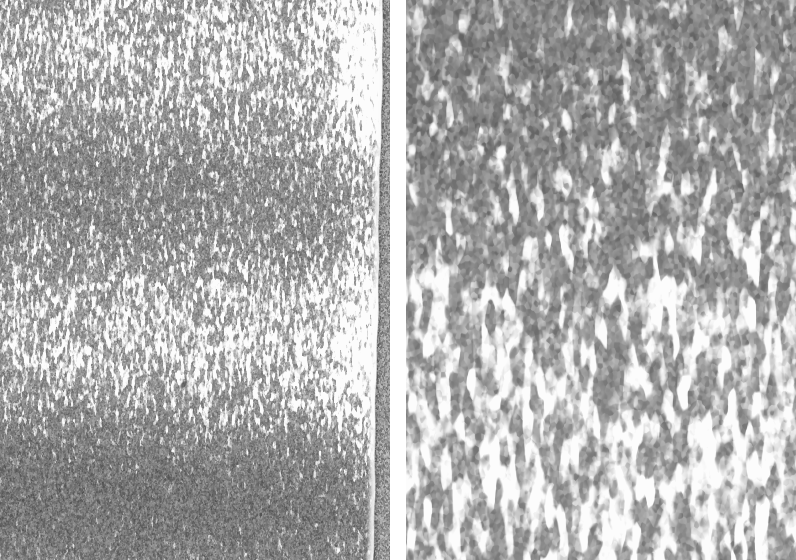
Left: the whole. Right: its middle third, enlarged.
Write a Shadertoy shader that draws this texture.

```glsl
// Brushed metal sheet with vertical glinting grain, soft light bands and a worn right edge.

vec2 hash2(vec2 cell) {
    vec3 q = fract(cell.xyx * vec3(0.1031, 0.1030, 0.0973));
    q += dot(q, q.yzx + 33.33);
    return fract((q.xx + q.yz) * q.zy);
}

// Smooth cellular noise: random cell tones blended by distance to jittered seeds.
float cellTone(vec2 p, float sharpness) {
    vec2 cell = floor(p), f = fract(p);
    float total = 0.0, weights = 0.0;
    for (int j = -1; j <= 1; j++)
    for (int i = -1; i <= 1; i++) {
        vec2 o = vec2(i, j);
        vec2 d = o + hash2(cell + o) - f;
        float w = exp(-sharpness * dot(d, d));
        total += w * hash2(cell + o + 71.7).x;
        weights += w;
    }
    return total / weights;
}

// Broad light: two bright bands, a dim foot and a bright right side.
float lightBands(vec2 uv) {
    float down = 1.0 - uv.y + 0.03 * (0.5 - uv.x);
    float light = 0.56 + 0.27 * cos(12.3 * (down - 0.1));
    light -= 0.42 * smoothstep(0.65, 1.0, down);
    light += 0.16 * (uv.x - 0.5);
    return light + smoothstep(0.76, 0.97, uv.x) * (0.12 + 0.6 * light);
}

void mainImage(out vec4 fragColor, in vec2 fragCoord) {
    vec2 uv = fragCoord / iResolution.xy;
    vec2 p = uv * vec2(0.695, 1.0);
    float pixel = 1.0 / iResolution.x;

    // Long streaks, short flecks and fine grit
    float streak = cellTone(p / vec2(0.0043, 0.0135), 7.0);
    float fleck = cellTone(p / vec2(0.0036, 0.0065) + 40.0, 6.0);
    float grit = cellTone(p / vec2(0.0022, 0.0028) + 90.0, 7.0) - 0.5;
    float patches = cellTone(p / vec2(0.03, 0.06) + 15.0, 4.0) - 0.5;

    // Matte metal with bright glints whose share follows the light
    float light = lightBands(uv) + 0.12 * patches;
    float matte = 0.48 + 0.15 * light + 0.2 * grit + 0.14 * (fleck - 0.5);
    float grain = 0.68 * streak + 0.32 * fleck + 0.1 * grit;
    float threshold = 0.9 - 0.48 * light;
    float tone = mix(matte, 1.0, smoothstep(threshold - 0.2, threshold + 0.22, grain));

    // Small slanted dent with a glint beside it
    vec2 dent = p - vec2(0.327, 0.313);
    dent = mat2(0.8, 0.6, -0.6, 0.8) * dent;
    tone = mix(tone, 0.3, 0.8 * (1.0 - smoothstep(0.4, 1.2, length(dent / vec2(0.005, 0.009)))));
    vec2 glint = (p - vec2(0.339, 0.313)) / vec2(0.004, 0.018);
    tone = mix(tone, 0.98, 0.7 * exp(-dot(glint, glint)));

    // White rim, dark seam and gritty strip beyond the slightly wavy edge
    float edge = 0.957 + 0.026 * uv.y + 0.0015 * sin(17.0 * uv.y) + 0.001 * sin(61.0 * uv.y);
    float beyond = uv.x - edge;
    tone = mix(tone, 0.98, 0.85 * smoothstep(-0.022, -0.004, beyond));
    float strip = 0.6 + 0.32 * grit - 0.2 * exp(-max(beyond, 0.0) * 180.0);
    tone = mix(tone, strip, smoothstep(-pixel, pixel, beyond));

    fragColor = vec4(vec3(clamp(tone, 0.0, 0.99)), 1.0);
}
```
